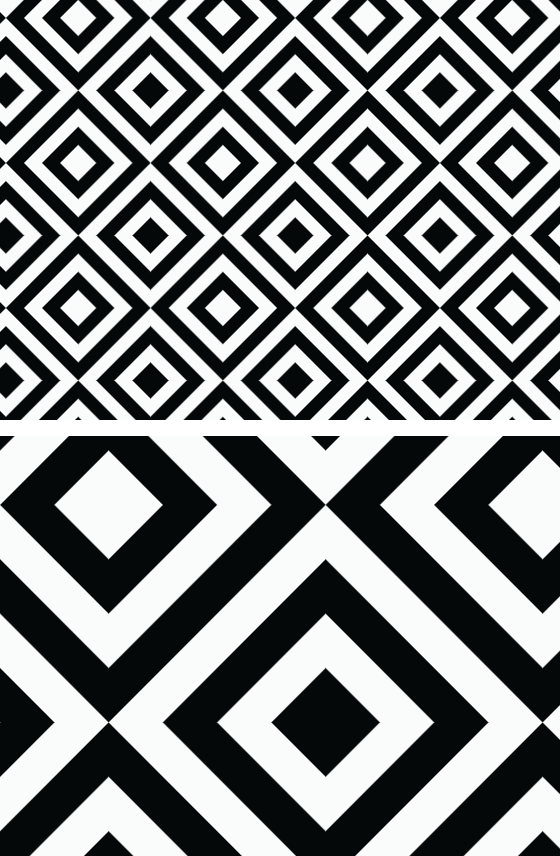
Top, the full canvas; bottom, a detail of the centre.
This pattern is drawn by a WebGL 1 fragment shader. Its source:

```glsl
precision highp float;

// Black and white nested diamonds on a square grid, about 3.9 by 2.9 repeats.
// The diamond distance from each cell centre is cut into eight equal bands, so
// white-centred diamonds alternate with black-centred ones at the cell corners.

uniform vec2 u_resolution;

const vec2 REPEATS = vec2(3.871, 2.896);
const float BANDS = 8.0;

// Signed depth into white, in band widths. Only the seven inner borders count,
// which keeps the centres of both kinds of diamond solid.
float whiteDepth(vec2 cell) {
  float band = BANDS * (abs(cell.x) + abs(cell.y));
  float border = clamp(floor(band + 0.5), 1.0, BANDS - 1.0);
  float side = 2.0 * mod(border, 2.0) - 1.0;
  return side * (border - band);
}

void main() {
  // Cell coordinates, with a white diamond centred at the anchor
  vec2 uv = gl_FragCoord.xy / u_resolution;
  vec2 grid = (uv - vec2(0.398, 0.612)) * REPEATS;
  vec2 cell = fract(grid + 0.5) - 0.5;

  // Edge ramp a little wider than one pixel, measured across the diagonal
  float pixel = BANDS * length(REPEATS / u_resolution);
  float white = clamp(0.5 + whiteDepth(cell) / (1.3 * pixel), 0.0, 1.0);

  vec3 ink = vec3(0.02, 0.03, 0.03);
  vec3 paper = vec3(0.98, 0.99, 0.99);
  gl_FragColor = vec4(mix(ink, paper, white), 1.0);
}
```
